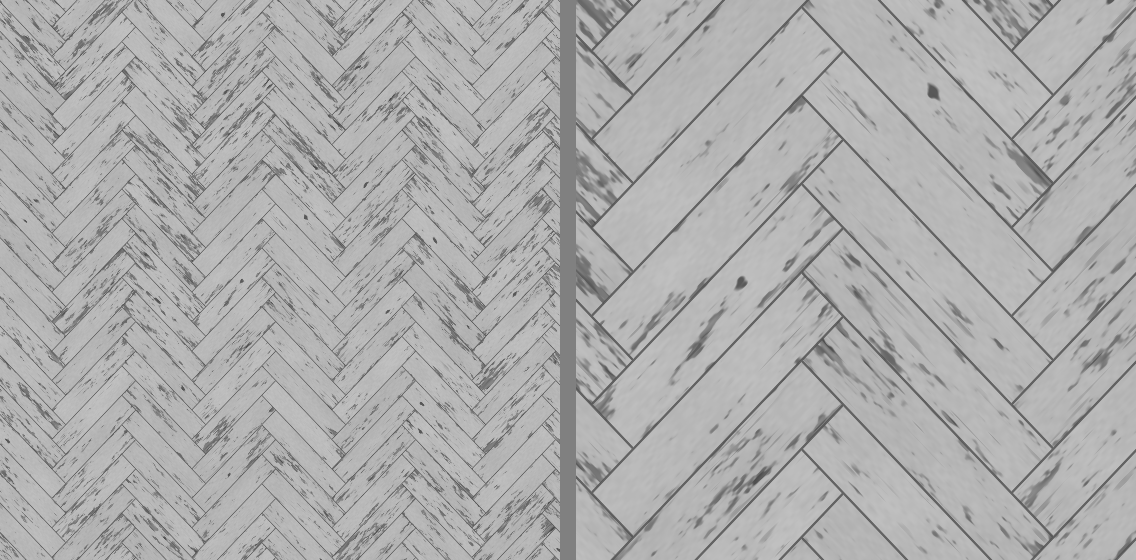
Left, the full canvas; right, a detail of the centre.
Write a WebGL 2 fragment shader that draws this texture.

```glsl
#version 300 es
precision highp float;
// Herringbone floor of grey painted planks with chipped, streaky wear

#define COLUMNS 4.0       // zigzag periods across
#define ROWS 19.0         // planks stacked up the canvas
#define PLANK_LENGTH 5.0  // in plank widths
#define PHASE vec2(-2.35, 0.41)
#define SEAM_HALF 0.019   // in plank widths
#define WEAR_LEVEL 1.27   // higher leaves more paint
#define WEAR_SOFT 0.22

uniform vec2 u_resolution;
out vec4 outColor;

const float PAINT_DARK = 0.688;
const float PAINT_LIGHT = 0.752;
const float WOOD_DARK = 0.36;
const float WOOD_LIGHT = 0.54;
const float SEAM = 0.33;
const float KNOT = 0.22;

float hash(vec2 p) {
    vec3 q = fract(p.xyx * vec3(0.1031, 0.1030, 0.0973));
    q += dot(q, q.yzx + 33.33);
    return fract((q.x + q.y) * q.z);
}

float noise(vec2 p) {
    vec2 i = floor(p);
    vec2 f = fract(p);
    f = f * f * (3.0 - 2.0 * f);
    float bottom = mix(hash(i), hash(i + vec2(1, 0)), f.x);
    float top = mix(hash(i + vec2(0, 1)), hash(i + vec2(1, 1)), f.x);
    return mix(bottom, top, f.y);
}

// Thin ragged fibres stretched along the plank
float streaks(vec2 p) {
    float sum = 0.0;
    float weight = 0.58;
    vec2 scale = vec2(1.3, 8.0);
    for (int i = 0; i < 3; i++) {
        sum += weight * noise(p * scale + float(i) * 19.7);
        weight *= 0.75;
        scale *= vec2(2.6, 1.8);
    }
    return sum;
}

// xy: position along and across the plank, zw: plank identity
vec4 herringbone(vec2 g) {
    vec2 diagonal = vec2(g.x + g.y, g.y - g.x);
    float period = 2.0 * PLANK_LENGTH;
    float row = floor(diagonal.y);
    float along = diagonal.x - row;
    float run = floor(along / period);
    if (along - run * period < PLANK_LENGTH)
        return vec4(along - run * period, diagonal.y - row, row, run);

    float column = floor(diagonal.x);
    along = diagonal.y - column + period - 1.0;
    run = floor(along / period);
    return vec4(along - run * period, diagonal.x - column, column + 57.0, run + 31.0);
}

void main() {
    vec2 uv = gl_FragCoord.xy / u_resolution;
    vec2 density = vec2(COLUMNS * PLANK_LENGTH, ROWS);
    vec4 plank = herringbone(uv * density + PHASE);
    float pixel = length(density / u_resolution);

    float seed = hash(plank.zw + 80.0);
    float tone = hash(plank.zw + 141.0);
    vec2 local = plank.xy;
    vec2 grain = local + vec2(seed * 211.0, tone * 157.0);
    vec2 border = min(local, vec2(PLANK_LENGTH, 1.0) - local);

    // Paint: plank tone, soft stains and fine mottling
    float stain = noise(grain * vec2(0.9, 1.7) + 40.0);
    float mottle = noise(grain * vec2(9.0, 20.0));
    float blend = 0.5 + 0.4 * (tone - 0.5) + 0.5 * (stain - 0.5) + 0.5 * (mottle - 0.5);
    float color = mix(PAINT_DARK, PAINT_LIGHT, clamp(blend, 0.0, 1.0));

    // Wear: fibres gather in loose patches, near ends and along edges
    float patches = noise(grain * vec2(0.6, 2.2) + 7.0);
    float region = noise(uv * 5.0 + 3.0);
    float edges = 0.09 * exp(-border.x * 2.0) + 0.08 * exp(-border.y * 9.0);
    float wear = streaks(grain) + 0.45 * patches + 0.18 * seed * seed + 0.08 * region + edges;
    float smudge = smoothstep(WEAR_LEVEL - 0.25, WEAR_LEVEL + 0.1, wear);
    color -= 0.03 * smudge;
    float chipped = smoothstep(WEAR_LEVEL - 0.3 * WEAR_SOFT, WEAR_LEVEL + 0.7 * WEAR_SOFT, wear);
    float wood = mix(WOOD_DARK, WOOD_LIGHT, noise(grain * vec2(2.5, 17.0) + 90.0));
    color = mix(color, wood, chipped * 0.92);

    // Hairline cracks
    float crack = smoothstep(0.80, 0.94, noise(grain * vec2(1.5, 20.0) + 63.0));
    color -= 0.12 * crack * smoothstep(0.35, 0.7, patches);

    // An occasional small knot
    vec2 center = vec2(mix(0.8, PLANK_LENGTH - 0.8, tone), 0.5 + 0.4 * (seed - 0.5));
    vec2 offset = (local - center) * vec2(1.0, 2.4);
    float radius = length(offset) + 0.22 * (noise(grain * vec2(7.0, 14.0)) - 0.5);
    float knot = 1.0 - smoothstep(0.08, 0.20, radius);
    color = mix(color, KNOT, 0.75 * knot * step(0.88, hash(plank.zw + 205.0)));

    // Seams between planks
    float gap = min(border.x, border.y);
    float seam = 1.0 - smoothstep(SEAM_HALF - 0.5 * pixel, SEAM_HALF + 0.5 * pixel, gap);
    color = mix(color, SEAM, 0.85 * seam);

    outColor = vec4(vec3(color), 1.0);
}
```
